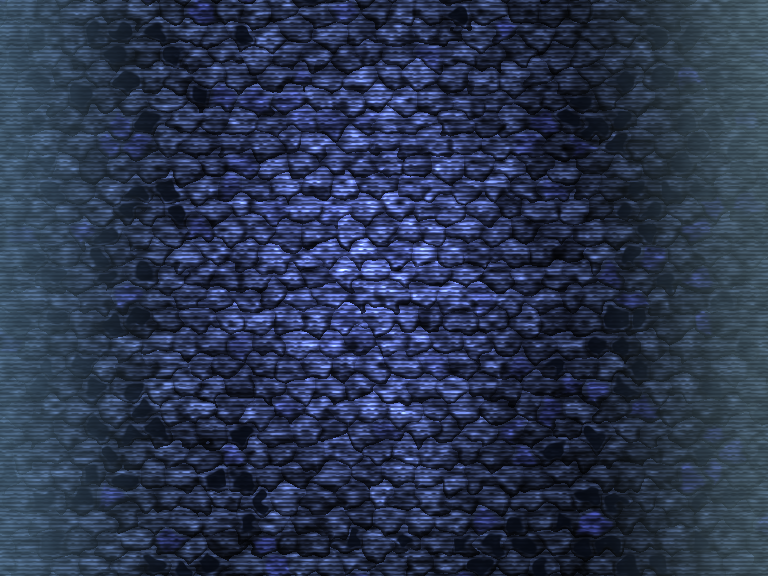
Give the GLSL for this pattern, as a Shadertoy shader.

```glsl
// Draws a wall of dark blue scales with scanlines, a central glow and misty sides.

const vec2  SCALE_COUNT  = vec2(19.5, 26.0);  // scales per canvas height
const float ROW_ASPECT   = 0.85;              // row height in the distance metric
const float JITTER       = 0.50;
const float WOBBLE       = 0.42;
const float LINE_COUNT   = 137.0;             // scanlines per canvas height
const vec2  GLOW_CENTER  = vec2(0.485, 0.54);
const vec2  GLOW_RADIUS  = vec2(0.25, 0.40);
const vec3  SLATE        = vec3(0.165, 0.21, 0.31);
const vec3  GLOW_BLUE    = vec3(0.33, 0.39, 0.70);
const vec3  INDIGO       = vec3(0.14, 0.16, 0.42);
const vec3  PIT          = vec3(0.02, 0.035, 0.07);
const vec3  SPARKLE      = vec3(0.17, 0.21, 0.23);
const vec3  MIST_LEFT    = vec3(0.28, 0.385, 0.47);
const vec3  MIST_RIGHT   = vec3(0.30, 0.39, 0.44);
const float TAU          = 6.2831853;

float hash12(vec2 p) {
    vec3 q = fract(vec3(p.xyx) * 0.1031);
    q += dot(q, q.yzx + 33.33);
    return fract((q.x + q.y) * q.z);
}

vec2 hash22(vec2 p) {
    return vec2(hash12(p + 17.0), hash12(p + 71.0));
}

float valueNoise(vec2 p) {
    vec2 i = floor(p), f = fract(p);
    f = f * f * (3.0 - 2.0 * f);
    float low  = mix(hash12(i), hash12(i + vec2(1, 0)), f.x);
    float high = mix(hash12(i + vec2(0, 1)), hash12(i + vec2(1, 1)), f.x);
    return mix(low, high, f.y);
}

float glowAt(vec2 uv) {
    vec2 g = (uv - GLOW_CENTER) / GLOW_RADIUS;
    return exp(-dot(g, g));
}

// Staggered Voronoi cells: returns offset to the center; sets id and edge distance.
vec2 scaleCell(vec2 p, out vec2 id, out float edge) {
    vec2 base = floor(p), nearest = vec2(9.0), second = vec2(9.0);
    id = base;
    for (int y = -1; y <= 1; y++)
    for (int x = -1; x <= 1; x++) {
        vec2 cell = base + vec2(x, y);
        float stagger = 0.5 * mod(cell.y, 2.0) - 0.25;
        vec2 center = cell + 0.5 + vec2(stagger, 0.0) + JITTER * (hash22(cell) - 0.5);
        vec2 d = (p - center) * vec2(1.0, ROW_ASPECT);
        if (dot(d, d) < dot(nearest, nearest)) {
            second = nearest;
            nearest = d;
            id = cell;
        } else if (dot(d, d) < dot(second, second)) {
            second = d;
        }
    }
    edge = 0.5 * (dot(second, second) - dot(nearest, nearest))
         / max(length(second - nearest), 0.001);
    return nearest;
}

void mainImage(out vec4 fragColor, in vec2 fragCoord) {
    vec2 uv = fragCoord / iResolution.xy;
    float aspect = iResolution.x / iResolution.y;
    vec2 p = uv * vec2(aspect, 1.0);
    float glow = glowAt(uv);
    float rightShade = smoothstep(0.50, 0.76, uv.x);

    // Scales with rough outlines
    vec2 wobble = vec2(valueNoise(p * 55.0), valueNoise(p * 55.0 + 53.0)) - 0.5;
    vec2 id;
    float edge;
    vec2 local = scaleCell(p * SCALE_COUNT + WOBBLE * wobble, id, edge);
    float kind = hash12(id + 5.0);
    float tone = hash12(id + 29.0);
    float cellGlow = glowAt((id + 0.5) / SCALE_COUNT / vec2(aspect, 1.0));

    vec3 color = mix(SLATE, GLOW_BLUE, glow);
    color *= (0.75 + 0.5 * tone) * (1.0 - 0.25 * rightShade);

    // Scattered indigo scales and black pits, sparse inside the glow
    float body = smoothstep(0.04, 0.20, edge);
    float pitMask = smoothstep(0.07, 0.18, edge) * (1.0 - smoothstep(0.30, 0.44, length(local)));
    float pitChance = 0.30 * (1.0 - smoothstep(0.08, 0.45, cellGlow));
    float isPit = step(kind, pitChance);
    float isIndigo = step(0.90, kind) * (1.0 - 0.7 * cellGlow);
    color = mix(color, INDIGO, 0.6 * isIndigo * body);

    // Relief: lit upper faces, shadows below each scale, crumpled surface
    float lower = smoothstep(0.15, -0.25, local.y);
    float shadow = (1.0 - smoothstep(0.02, 0.24, edge)) * mix(0.35, 0.92, lower);
    float lumps = valueNoise(p * vec2(62.0, 85.0));
    float crease = valueNoise(p * vec2(62.0, 85.0) + vec2(0.0, 0.6)) - lumps;
    color *= 1.0 + 0.35 * local.y;
    color *= (1.0 - 0.75 * shadow) * clamp(0.66 + 0.60 * lumps - 0.65 * crease, 0.2, 1.6);

    // Broken horizontal scanlines
    float grain = valueNoise(p * vec2(150.0, 210.0) + 11.0);
    float wave = 0.5 + 0.5 * cos(TAU * (uv.y * LINE_COUNT + 0.28 * grain));
    float line = smoothstep(0.15, 0.85, wave);
    color *= mix(0.64, 1.22, line) * (0.70 + 0.50 * grain);
    color += SPARKLE * glow * line * grain * body * lumps;

    color = mix(color, PIT, 0.88 * isPit * pitMask);

    // Mist on both sides, thicker in the upper right corner
    float corner = smoothstep(0.45, 1.0, uv.y);
    float left = 1.0 - smoothstep(-0.06, 0.27, uv.x);
    float right = smoothstep(0.74 - 0.03 * corner, 1.03, uv.x);
    color = mix(color, MIST_LEFT, 0.84 * left);
    color = mix(color, MIST_RIGHT, (0.74 + 0.16 * corner) * right);
    color *= 1.0 + 0.22 * (line - 0.5 + lumps - 0.5) * (left + right);

    fragColor = vec4(clamp(color, 0.0, 1.0), 1.0);
}
```
